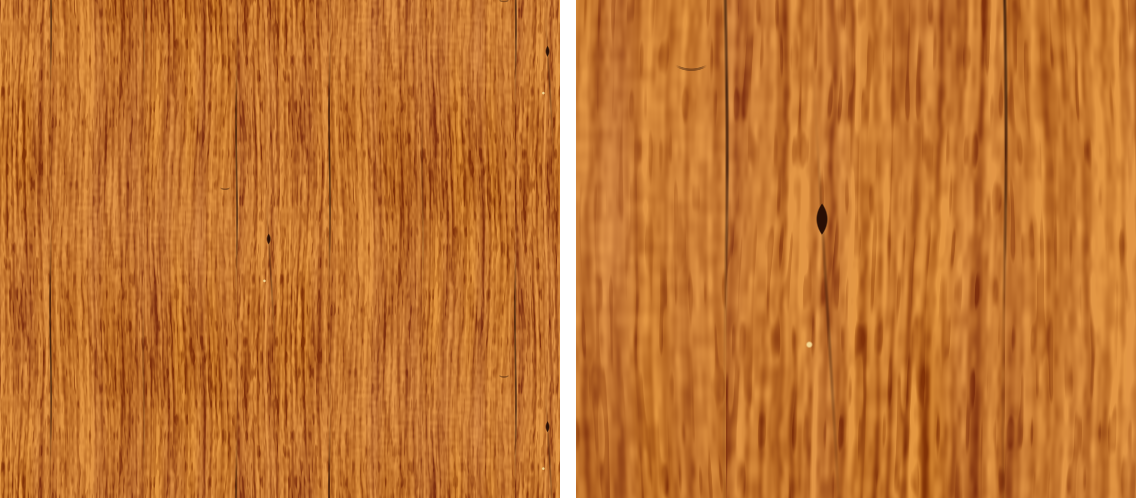
Left: the whole. Right: its middle third, enlarged.
A WebGL 1 fragment shader for this texture:

```glsl
precision highp float;
// Warm oak boards: three planks form a tile that repeats with a half drop.
// Warped growth lines and periodic stretched noise make the grain; soft patches
// shade it, and seams, a knot and small flaws sit on the same lattice.

uniform vec2 u_resolution;

#define TILE vec2(0.560, 0.754)
#define TILE_LEFT 0.475
#define PLANKS 3.0
#define SEAM_WIDTH 0.0012
#define GRAIN_LINES 42.0
#define GRAIN_SWAY 0.008
#define WOOD_TONE 0.79
#define DARK_WOOD vec3(0.50, 0.19, 0.045)
#define MID_WOOD vec3(0.71, 0.40, 0.14)
#define LIGHT_WOOD vec3(0.89, 0.59, 0.27)
#define CRACK_COLOR vec3(0.16, 0.06, 0.02)
#define SPECK_COLOR vec3(0.96, 0.85, 0.58)

const float TAU = 6.28319;

float hash(vec2 p) {
  return fract(sin(dot(p, vec2(127.1, 311.7))) * 43758.5453);
}

// Value noise whose rows wrap, so that it repeats vertically.
float noise(vec2 p, float rows) {
  vec2 cell = floor(p);
  vec2 f = fract(p);
  f = f * f * (3.0 - 2.0 * f);
  float y0 = mod(cell.y, rows);
  float y1 = mod(cell.y + 1.0, rows);
  float low = mix(hash(vec2(cell.x, y0)), hash(vec2(cell.x + 1.0, y0)), f.x);
  float high = mix(hash(vec2(cell.x, y1)), hash(vec2(cell.x + 1.0, y1)), f.x);
  return mix(low, high, f.y);
}

// Noise over one tile: q in tile units, cells across and rows down.
float grain(vec2 q, float cells, float rows, float seed) {
  return noise(vec2(q.x * cells + seed, q.y * rows), rows);
}

// Offset from the nearest copy of a feature on the half-drop lattice.
vec2 offsetFrom(vec2 p, vec2 center) {
  vec2 d = (p - center) / TILE;
  float column = floor(d.x + 0.5);
  d.x -= column;
  d.y += 0.5 * column;
  d.y -= floor(d.y + 0.5);
  return d * TILE;
}

float softPatch(vec2 p, vec2 center, vec2 radius) {
  vec2 d = offsetFrom(p, center) / radius;
  return exp(-dot(d, d));
}

// Dark joint that fades out away from its center.
float seam(vec2 p, vec2 center, float halfLength, float strength, float px) {
  vec2 d = offsetFrom(p, center);
  float fade = 1.0 - smoothstep(0.4, 1.2, abs(d.y) / halfLength);
  float wobble = 0.001 * sin(TAU * 2.0 * d.y / TILE.y);
  float line = 1.0 - smoothstep(0.0, SEAM_WIDTH + px, abs(d.x + wobble));
  float wear = 0.65 + 0.35 * noise(vec2(center.x * 90.0, d.y * 60.0), 997.0);
  return line * strength * wear * (0.1 + 0.9 * fade);
}

void main() {
  vec2 p = gl_FragCoord.xy / u_resolution.y;
  float px = 1.0 / u_resolution.y;

  // Tile and plank coordinates
  float across = (p.x - TILE_LEFT) / TILE.x;
  float column = floor(across);
  vec2 q = vec2(across - column, fract(p.y / TILE.y + 0.5 * column));
  float plank = floor(q.x * PLANKS);
  float seed = plank * 37.0;
  float sway = sin(TAU * (q.y + hash(vec2(plank, 5.0))));
  q.x += GRAIN_SWAY * sway + 0.004 * (grain(q, 30.0, 16.0, seed + 400.0) - 0.5);

  // Broad shading
  float shade = softPatch(p, vec2(0.94, 0.62), vec2(0.10, 0.14));
  shade += 0.6 * softPatch(p, vec2(0.797, 0.62), vec2(0.035, 0.17));
  shade += 0.8 * softPatch(p, vec2(0.60, 0.284), vec2(0.065, 0.10));
  float pale = softPatch(p, vec2(0.74, 0.93), vec2(0.11, 0.13));
  pale += softPatch(p, vec2(0.95, 0.91), vec2(0.10, 0.13));

  // Continuous growth lines of uneven spacing and depth
  float bend = grain(q, 18.0, 2.0, seed + 5200.0);
  float wave = 0.5 + 0.5 * sin(TAU * (q.x * GRAIN_LINES + 1.3 * bend));
  float depth = 0.25 + 0.9 * grain(q, 48.0, 4.0, seed + 6100.0);
  float growth = wave * wave * depth;

  // Long streaks, thin fibers, sharp pores and cross rays
  float broad = grain(q, 24.0, 2.0, seed) - 0.5;
  float streak = grain(q, 90.0, 3.0, seed + 900.0) - 0.5;
  float thread = grain(q, 180.0, 6.0, seed + 1300.0) - 0.5;
  float fiber = grain(q, 190.0, 60.0, seed + 1700.0) - 0.5;
  float pores = smoothstep(0.62, 0.85, grain(q, 170.0, 24.0, seed + 2600.0));
  float rays = grain(q, 42.0, 110.0, seed + 3500.0) - 0.5;
  float contrast = clamp(1.0 + 0.15 * shade - 0.3 * pale, 0.6, 1.3);
  contrast *= plank < 0.5 ? 1.12 : 1.0;
  float detail = 0.22 * broad + 0.28 * streak + 0.42 * thread + 0.32 * fiber;
  detail -= 0.42 * growth + 0.30 * pores;
  float tone = WOOD_TONE - 0.16 * shade + 0.03 * pale + contrast * detail;
  tone = clamp(tone + rays * (0.05 + 0.12 * pale), 0.0, 1.0);

  vec3 color = mix(DARK_WOOD, MID_WOOD, min(tone * 2.0, 1.0));
  color = mix(color, LIGHT_WOOD, max(tone * 2.0 - 1.0, 0.0));
  color += vec3(0.02, 0.015, -0.04) * (broad + 0.3 * shade - 0.3 * pale);

  // Joints between planks
  float crack = seam(p, vec2(TILE_LEFT, 0.655), 0.20, 0.85, px);
  crack = max(crack, seam(p, vec2(TILE_LEFT + TILE.x / 3.0, 0.672), 0.21, 0.85, px));
  crack = max(crack, seam(p, vec2(TILE_LEFT + TILE.x / 1.5, 0.60), 0.16, 0.25, px));

  // Lens-shaped knot with a fine tail
  vec2 k = offsetFrom(p, vec2(0.5395, 0.520));
  float lens = abs(k.x) - 0.0036 * (1.0 - pow(abs(k.y) / 0.0105, 2.0));
  crack = max(crack, 1.0 - smoothstep(-px, px, lens));
  float tail = 1.0 - smoothstep(0.0, 0.0012 + px, abs(k.x + 0.06 * k.y));
  crack = max(crack, 0.35 * tail * exp(-pow(abs(k.y + 0.07) / 0.09, 2.0)));

  // Curved scratch and pale speck
  vec2 s = offsetFrom(p, vec2(1.012, 0.243));
  float scratch = 1.0 - smoothstep(0.0, px, abs(s.y - 25.0 * s.x * s.x) - 0.0005);
  crack = max(crack, 0.4 * scratch * (1.0 - smoothstep(0.006, 0.011, abs(s.x))));
  color = mix(color, CRACK_COLOR, crack);
  float speck = length(offsetFrom(p, vec2(0.531, 0.436)));
  color = mix(color, SPECK_COLOR, 1.0 - smoothstep(0.001, 0.002 + px, speck));

  gl_FragColor = vec4(clamp(color, 0.0, 1.0), 1.0);
}
```
